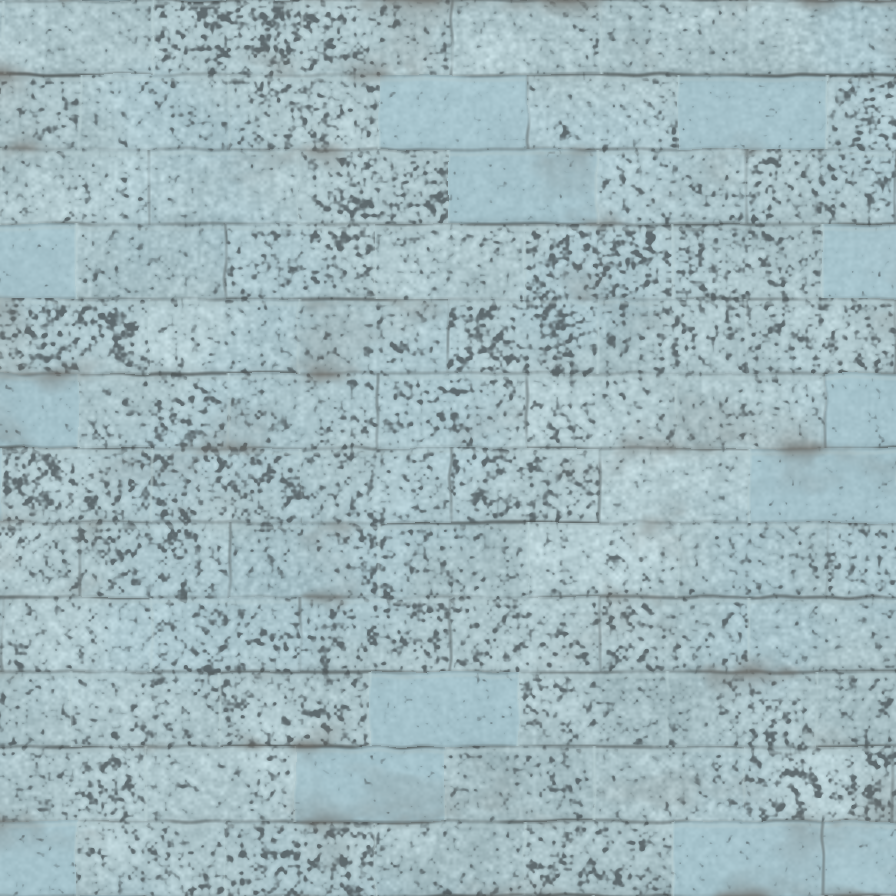
Reproduce this texture procedurally as a Shadertoy shader.

```glsl
float hash(vec2 p) {
    return fract(sin(dot(p, vec2(127.1, 311.7))) * 43758.5453);
}

float noise(vec2 p) {
    vec2 i = floor(p), f = fract(p);
    f = f * f * (3.0 - 2.0 * f);
    return mix(mix(hash(i), hash(i + vec2(1, 0)), f.x),
               mix(hash(i + vec2(0, 1)), hash(i + vec2(1, 1)), f.x), f.y);
}

float fbm(vec2 p) {
    float sum = 0.0, amp = 0.53;
    for (int i = 0; i < 4; i++) {
        sum += amp * noise(p);
        p = mat2(1.6, 1.2, -1.2, 1.6) * p + 7.3;
        amp *= 0.5;
    }
    return sum;
}

// Soft line of a given half width, never thinner than a pixel
float line(float d, float halfWidth) {
    float px = 0.7 / iResolution.y;
    return 1.0 - smoothstep(0.0, max(halfWidth * 2.0, px * 2.0), abs(d));
}

void mainImage(out vec4 fragColor, in vec2 fragCoord) {
    vec2 uv = fragCoord / iResolution.xy;

    // Running bond: 6 blocks across, 12 courses, slightly uneven joints
    vec2 wobble = vec2(noise(uv * 45.0), noise(uv * 38.0 + 19.0)) - 0.5;
    vec2 p = (uv + wobble * 0.0035) * vec2(6, 12);
    float course = floor(p.y);
    p.x += 0.5 * mod(course + 1.0, 2.0) + 0.08 * (hash(vec2(course, 4.0)) - 0.5);
    vec2 block = vec2(mod(floor(p.x), 6.0), course);
    vec2 toJoint = (p - round(p)) / vec2(6, 12);

    float tone = hash(block + 3.1);
    float rough = hash(block + 17.7);
    float painted = step(0.87, hash(block + 41.3));
    float patches = fbm(uv * 13.0);

    // Block faces
    vec3 col = vec3(0.665, 0.757, 0.778);
    col += 0.035 * (tone - 0.5) + 0.13 * (patches - 0.5);
    col = mix(col, vec3(0.64, 0.765, 0.805), 0.75 * painted);
    col = mix(col, vec3(0.645, 0.755, 0.79), 0.6 * smoothstep(0.5, 0.75, fbm(uv * 6.0 + 31.0)));

    // Porous grain and dark pits
    mat2 turn = mat2(0.8, 0.6, -0.6, 0.8);
    float grain = 0.6 * noise(turn * uv * 155.0) + 0.4 * noise(uv * 270.0 + 5.0);
    float porosity = (0.2 * (rough - 0.5) + 0.35 * (fbm(uv * 9.0 + 11.0) - 0.5)) * (1.0 - painted) - 0.17 * painted;
    float pits = smoothstep(0.58, 0.86, grain + porosity);
    col += (0.5 - grain) * mix(0.2, 0.08, painted);
    col = mix(col, vec3(0.33, 0.37, 0.385), 0.85 * pits);

    // Bed joints: pale mortar under a broken dark shadow
    float bedId = hash(vec2(block.x, round(p.y)) + 61.0);
    float broken = smoothstep(0.25, 0.65, noise(vec2(uv.x * 24.0, round(p.y) * 5.3)));
    float shadow = mix(0.25, 0.8, bedId * bedId) * mix(0.45, 1.0, broken);
    col = mix(col, vec3(0.71, 0.80, 0.815), 0.5 * line(toJoint.y + 0.005, 0.002));
    col = mix(col, vec3(0.34, 0.37, 0.37), shadow * line(toJoint.y, 0.0018));
    col *= 1.0 - 0.12 * shadow * line(toJoint.y, 0.006);

    // Head joints: faint, some pale and some dark
    float headId = hash(vec2(round(p.x), course) + 83.0);
    float worn = smoothstep(0.2, 0.65, noise(uv * 32.0 + 47.0));
    vec3 headColor = headId > 0.4 ? vec3(0.72, 0.81, 0.825) : vec3(0.43, 0.48, 0.49);
    col = mix(col, headColor, mix(0.2, 0.65, worn) * line(toJoint.x, 0.0016));

    // Grime and rust gathered along the courses
    float grime = smoothstep(0.56, 0.8, fbm(uv * vec2(11, 17) + 73.0));
    float nearBed = exp(-abs(toJoint.y) * 110.0);
    col = mix(col, vec3(0.42, 0.41, 0.39), grime * (0.12 + 0.6 * nearBed));

    fragColor = vec4(clamp(col, 0.0, 1.0), 1.0);
}
```
